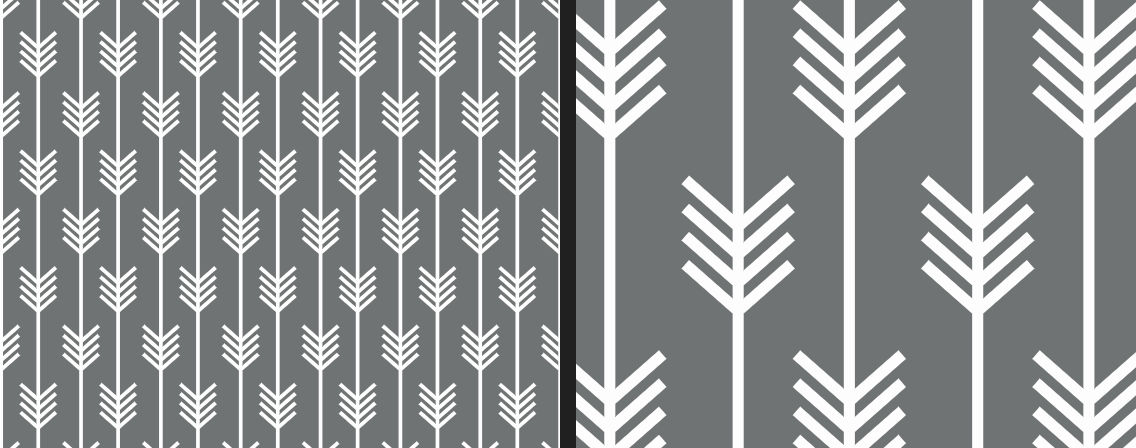
Left, the full canvas; right, a detail of the centre.
Reproduce this pattern procedurally as a Shadertoy shader.

```glsl
// Staggered columns of white fletched arrow shafts on flat slate grey.

// Lengths are in canvas widths, measured from the top left corner.
const vec3 SLATE = vec3(0.44, 0.452, 0.452);
const vec3 WHITE = vec3(0.992);

const vec2 REPEAT = vec2(0.14258, 0.2083);    // column and row spacing
const vec2 FIRST_JOINT = vec2(0.0683, 0.3474); // where the lowest barbs meet
const vec2 STAGGER = vec2(0.0764, 0.1043);    // offset of the second column set

const float SHAFT_WIDTH = 0.0066;
const float BARB_WIDTH = 0.0068;
const float BARB_REACH = 0.0315;  // sideways extent of a barb
const float BARB_SLOPE = 0.88;
const float BARB_PITCH = 0.01676;
const int BARB_COUNT = 4;

const float SEAM_Y = 0.151;       // the top row sits slightly high
const float SEAM_SHIFT = 0.0033;

// Square-ended barb rising outwards from the shaft; q.x >= 0, q.y is up.
float barbDistance(vec2 q) {
    vec2 end = vec2(BARB_REACH, BARB_REACH * BARB_SLOPE);
    vec2 dir = normalize(end);
    float across = abs(dir.x * q.y - dir.y * q.x) - 0.5 * BARB_WIDTH;
    float along = dot(q, dir) - length(end);
    return max(across, along);
}

// One set of columns: a continuous shaft with repeated fletching.
float arrowColumns(vec2 p, vec2 joint) {
    vec2 q = p - joint;
    q.x = abs(mod(q.x + 0.5 * REPEAT.x, REPEAT.x) - 0.5 * REPEAT.x);
    // Keep most of the cell above the joint, where the barbs are.
    q.y = 0.75 * REPEAT.y - mod(q.y + 0.75 * REPEAT.y, REPEAT.y);

    float d = q.x - 0.5 * SHAFT_WIDTH;
    for (int i = 0; i < BARB_COUNT; i++) {
        d = min(d, barbDistance(q - vec2(0.0, float(i) * BARB_PITCH)));
    }
    return d;
}

void mainImage(out vec4 fragColor, in vec2 fragCoord) {
    float pixel = 1.0 / iResolution.x;
    vec2 p = vec2(fragCoord.x, iResolution.y - fragCoord.y) * pixel;
    p.y += SEAM_SHIFT * (1.0 - step(SEAM_Y, p.y));

    float d = min(arrowColumns(p, FIRST_JOINT),
                  arrowColumns(p, FIRST_JOINT + STAGGER));

    // One-pixel edge coverage
    float ink = clamp(0.5 - d / pixel, 0.0, 1.0);
    fragColor = vec4(mix(SLATE, WHITE, ink), 1.0);
}
```
